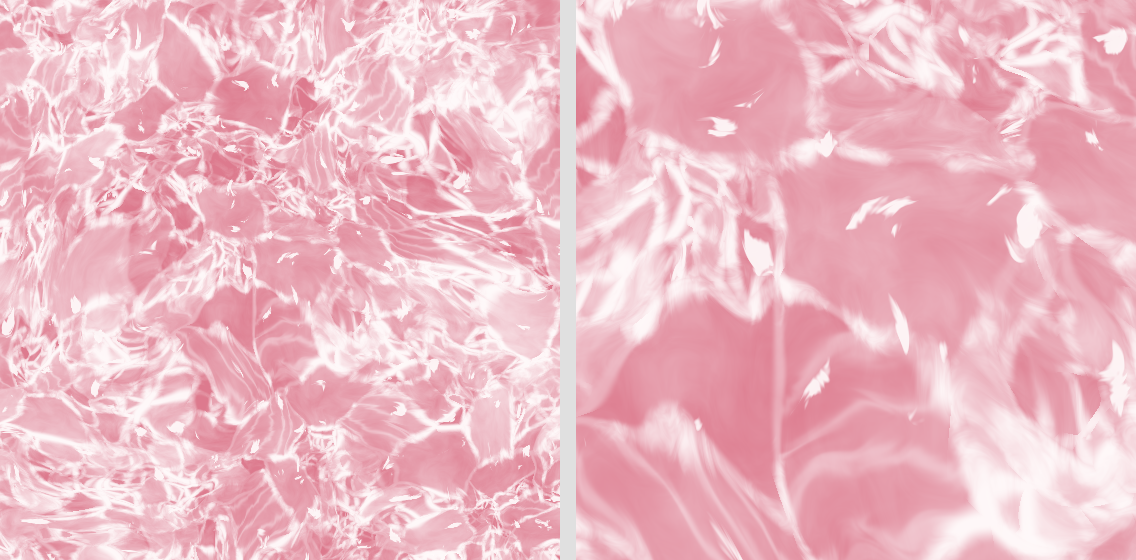
Left, the full canvas; right, a detail of the centre.
This texture is drawn by a Shadertoy shader. Its source:

```glsl
// Rose marble: crushed pink grains at three sizes, laced with ragged white veins.

#define COARSE 10.0       // large grains across the canvas
#define MEDIUM 21.0       // grains inside crushed large ones
#define FINE 45.0         // fragments inside crushed medium ones
#define SOLID_SHARE 0.36  // share of large grains left whole
#define WARP 0.27         // raggedness of the outlines
#define VEIN_WIDTH 0.0095 // widest vein, in canvas units
#define BASE_TONE 0.33    // 0 is deep rose, 1 is white
#define BAND_PITCH 250.0  // frequency of bands in whole grains

const vec3 DEEP_ROSE = vec3(0.865, 0.480, 0.555);
const vec3 SOFT_PINK = vec3(0.935, 0.745, 0.785);
const vec3 MILK_WHITE = vec3(1.0, 0.985, 0.985);
const mat2 TURN = mat2(0.8, 0.6, -0.6, 0.8);

vec2 hash2(vec2 p) {
    vec3 q = fract(p.xyx * vec3(0.1031, 0.1030, 0.0973));
    q += dot(q, q.yzx + 33.33);
    return fract((q.xx + q.yz) * q.zy);
}

// Layered sines, each octave turned and folded; roughly -0.7 to 0.7
float clouds(vec2 p) {
    float sum = 0.0, amp = 0.5;
    for (int i = 0; i < 6; i++) {
        p = TURN * p * 1.7 + vec2(1.9, 4.3);
        p += 0.6 * sin(p.yx);
        sum += amp * sin(p.x) * sin(p.y + 1.3);
        amp *= 0.6;
    }
    return sum;
}

// Domain warp that makes straight cell borders ragged
vec2 bend(vec2 p) {
    float freq = 7.0;
    mat2 turn = TURN;
    for (int i = 0; i < 7; i++) {
        p += WARP / freq * sin(turn * p.yx * freq + float(i) * vec2(1.7, 2.9));
        turn *= TURN;
        freq *= 1.8;
    }
    return p;
}

// Cellular noise: x is the distance to the border, yz are random per grain
vec3 grains(vec2 p, float scale) {
    p = p * scale + scale * 3.7;
    vec2 base = floor(p), nearest = vec2(9.0), second = vec2(9.0), id = base;
    for (int y = -1; y <= 1; y++)
    for (int x = -1; x <= 1; x++) {
        vec2 cell = base + vec2(x, y);
        vec2 offset = cell + hash2(cell) - p;
        if (dot(offset, offset) < dot(nearest, nearest)) {
            second = nearest;
            nearest = offset;
            id = cell;
        } else if (dot(offset, offset) < dot(second, second)) {
            second = offset;
        }
    }
    float border = dot(0.5 * (nearest + second), normalize(second - nearest));
    return vec3(border / scale, hash2(id + 71.0));
}

float inside(vec3 grain) { return smoothstep(0.0, 0.005, grain.x); }

float body(vec3 grain) { return (grain.y - 0.5) * inside(grain); }

float vein(vec3 grain, float width) {
    return 1.0 - smoothstep(0.15 * width, width, grain.x);
}

vec3 palette(float tone) {
    vec3 color = mix(DEEP_ROSE, SOFT_PINK, clamp(tone * 2.0, 0.0, 1.0));
    return mix(color, MILK_WHITE, clamp(tone * 2.0 - 1.0, 0.0, 1.0));
}

void mainImage(out vec4 fragColor, in vec2 fragCoord) {
    vec2 p = fragCoord / iResolution.y;
    vec2 q = bend(p);

    float wash = clouds(p * 4.0);
    float mottle = clouds(q * 18.0 + 5.0);
    float grit = clouds(q * 70.0 + 11.0);

    // Grains nested by size
    vec3 large = grains(q, COARSE);
    vec3 medium = grains(q, MEDIUM);
    vec3 small = grains(q, FINE);
    float crushed = step(SOLID_SHARE, large.z) * inside(large);
    float shattered = crushed * step(0.45, medium.z) * inside(medium);

    float tone = BASE_TONE + 0.27 * wash + 0.13 * mottle;
    tone += 0.14 * grit * (0.4 + 0.6 * crushed);
    tone += 0.28 * body(large) + 0.38 * crushed * body(medium);
    tone += 0.36 * shattered * body(small);

    // Curved pale bands across some whole grains
    float angle = 44.0 * large.y;
    float wave = dot(q, vec2(cos(angle), sin(angle))) * BAND_PITCH + 5.0 * mottle;
    float bands = pow(0.5 + 0.5 * sin(wave), 4.0);
    tone += 0.24 * bands * step(0.5, fract(large.y * 7.3)) * inside(large) * (1.0 - crushed);

    // Veins swell and fade along their length
    float flow = smoothstep(-0.5, 0.5, mottle + 0.5 * grit + 0.3 * wash);
    float width = VEIN_WIDTH * (0.6 + 0.6 * flow);
    float veins = vein(large, width) * (0.25 + 0.75 * flow);
    veins = max(veins, crushed * vein(medium, 0.75 * width) * (0.15 + 0.85 * flow));
    veins = max(veins, shattered * vein(small, 0.6 * width) * (0.1 + 0.8 * flow));
    float pockets = smoothstep(0.5, 0.66, clouds(q * 32.0 + 2.0));

    tone += 0.12 * flow * exp(-large.x / 0.012);
    tone = mix(clamp(tone, 0.0, 1.0), 1.0, max(0.93 * veins, 0.9 * pockets));
    fragColor = vec4(palette(tone), 1.0);
}
```
